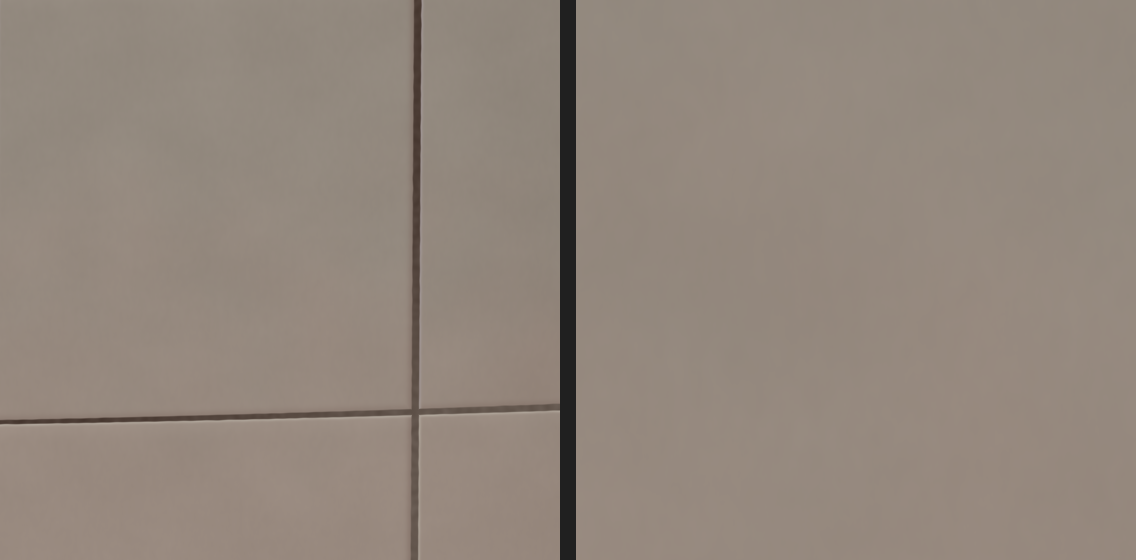
Left, the full canvas; right, a detail of the centre.
Write a three.js fragment shader that draws this texture.

```glsl
// Matte taupe ceramic tiles with narrow dark joints, pale lit rims and faint mottling.
varying vec2 vUv;

// Layout, in canvas units
const vec2 PITCH = vec2(0.756, 0.775);        // tile size including joint
const vec2 JOINT_ORIGIN = vec2(0.740, 0.246); // where the joints meet the axes
const float LEAN = 0.006;                     // sideways lean of upright joints
const vec2 RISE = vec2(0.018, 0.009);         // slope and bend of level joints
const float UPRIGHT_HALF = 0.0066;
const float LEVEL_HALF_LEFT = 0.0038;
const float LEVEL_HALF_RIGHT = 0.0060;
const float CHIP = 0.0011;                    // raggedness of the joint edges
const float RIM_WIDTH = 0.0036;
const float SHADE_WIDTH = 0.008;
const float SOFTNESS = 0.0016;

// Colours
const vec3 TILE_COOL = vec3(0.580, 0.543, 0.502);
const vec3 TILE_WARM = vec3(0.602, 0.543, 0.502);
const vec3 GROUT_DARK = vec3(0.290, 0.230, 0.200);
const vec3 GROUT_LIGHT = vec3(0.390, 0.340, 0.305);
const vec3 RIM_WARM = vec3(0.690, 0.655, 0.610);
const vec3 RIM_LILAC = vec3(0.640, 0.600, 0.600);
const vec3 EDGE_SHADE = vec3(0.500, 0.425, 0.390);

// Strength of surface variation
const float MOTTLE = 0.030;
const float GRAIN = 0.012;
const float TILE_TONE = 0.010;

vec2 hash2(vec2 p) {
  vec3 q = fract(p.xyx * vec3(0.1031, 0.1030, 0.0973));
  q += dot(q, q.yzx + 33.33);
  return fract((q.xx + q.yz) * q.zy) * 2.0 - 1.0;
}

// Gradient noise, roughly -0.7 to 0.7
float noise(vec2 p) {
  vec2 i = floor(p);
  vec2 f = fract(p);
  vec2 u = f * f * f * (f * (f * 6.0 - 15.0) + 10.0);
  float a = dot(hash2(i), f);
  float b = dot(hash2(i + vec2(1.0, 0.0)), f - vec2(1.0, 0.0));
  float c = dot(hash2(i + vec2(0.0, 1.0)), f - vec2(0.0, 1.0));
  float d = dot(hash2(i + vec2(1.0, 1.0)), f - vec2(1.0, 1.0));
  return mix(mix(a, b, u.x), mix(c, d, u.x), u.y);
}

float fbm(vec2 p) {
  float sum = 0.0;
  float amp = 0.5;
  for (int i = 0; i < 4; i++) {
    sum += amp * noise(p);
    p = p * 2.03 + 17.1;
    amp *= 0.5;
  }
  return sum;
}

// Soft falloff away from an edge, zero inside the joint side
float falloff(float d, float width) {
  return exp(-pow(max(d, 0.0) / width, 2.0));
}

void main() {
  vec2 uv = vUv;
  float aa = max(SOFTNESS, fwidth(vUv.y));

  // Signed offsets from the nearest upright and level joint
  vec2 bend = vec2(LEAN * uv.y, uv.x * (RISE.x + RISE.y * uv.x));
  vec2 cell = (uv - JOINT_ORIGIN - bend) / PITCH;
  vec2 offset = (fract(cell + 0.5) - 0.5) * PITCH;
  vec2 tile = floor(cell);

  // Distances to the ragged joint edges
  vec2 halfWidth = vec2(UPRIGHT_HALF, mix(LEVEL_HALF_LEFT, LEVEL_HALF_RIGHT, uv.x));
  vec2 side = step(0.0, offset);
  halfWidth.x += CHIP * noise(vec2(uv.y * 55.0, 3.0 + 9.0 * side.x));
  halfWidth.y += CHIP * noise(vec2(uv.x * 45.0, 31.0 + 9.0 * side.y));
  vec2 edge = abs(offset) - halfWidth;

  // Tile body: warmer toward the bottom, slightly darker toward the right
  float cloud = fbm(uv * 4.5 + tile * 7.3);
  float warmth = smoothstep(0.85, 0.1, uv.y + 0.5 * cloud);
  vec3 color = mix(TILE_COOL, TILE_WARM, warmth);
  color += MOTTLE * fbm(uv * vec2(6.0, 7.0) + tile * 3.7 + 40.0);
  color += GRAIN * fbm(uv * vec2(85.0, 50.0));
  color += TILE_TONE * hash2(tile + 20.0).x;
  color -= 0.018 * smoothstep(0.70, 1.0, uv.x);

  // Shaded rims on the left of upright joints and above level joints
  float leftShade = (1.0 - side.x) * falloff(edge.x, SHADE_WIDTH);
  float upperShade = side.y * falloff(edge.y, SHADE_WIDTH);
  color = mix(color, EDGE_SHADE, max(0.55 * leftShade, 0.35 * upperShade));

  // Lit rims on the right of upright joints and below level joints
  float below = smoothstep(0.30, 0.24, uv.y);
  float rightLit = side.x * falloff(edge.x, RIM_WIDTH);
  float lowerLit = (1.0 - side.y) * falloff(edge.y, RIM_WIDTH);
  float wear = 0.85 + 0.5 * noise(uv * 24.0);
  color = mix(color, mix(RIM_LILAC, RIM_WARM, below), rightLit * wear);
  color = mix(color, RIM_WARM, lowerLit * wear);
  color += 0.018 * (1.0 - side.y) * falloff(edge.y, 0.022);

  // Grout: paler low on the upright joint and to the right of the level joint
  float uprightPale = smoothstep(0.8, 0.1, uv.y);
  float levelPale = smoothstep(0.1, 0.9, uv.x);
  float pale = mix(levelPale, uprightPale, step(edge.x, edge.y));
  vec3 grout = mix(GROUT_DARK, GROUT_LIGHT, pale) + 0.05 * noise(uv * 70.0);
  float joint = 1.0 - smoothstep(-aa, aa, min(edge.x, edge.y));
  color = mix(color, grout, joint);

  gl_FragColor = vec4(color, 1.0);
}
```
